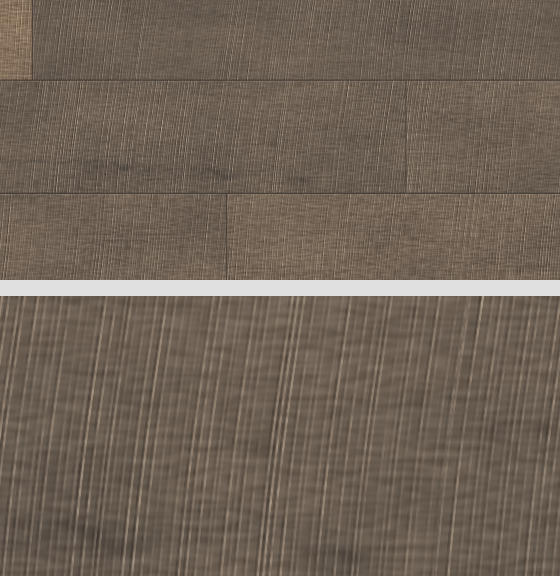
Top: the whole. Bottom: its middle third, enlarged.
Reproduce this texture procedurally as a Shadertoy shader.

```glsl
// Brown oak floor planks in three staggered rows, crossed by slanted pale saw marks.
#define ROW_HEIGHT 0.404
#define ROW_BASE 0.310
#define PLANK_LENGTH 1.975
#define JOINT_START 1.45
#define JOINT_STEP 0.64
#define SEAM_WIDTH 0.0036
#define SAW_SPACING 0.0104
#define SAW_WIDTH 0.0025
#define SAW_TILT 0.13
#define SAW_STRENGTH 0.155
#define GRAIN_STRENGTH 0.056

const vec3 DARK_WOOD = vec3(0.405, 0.359, 0.314);
const vec3 WARM_WOOD = vec3(0.530, 0.446, 0.364);
const vec3 SAW_LIGHT = vec3(1.0, 0.92, 0.82);
const vec3 SEAM_DARK = vec3(0.21, 0.185, 0.165);
const vec3 KNOT_DARK = vec3(0.23, 0.215, 0.20);

vec2 hash2(vec2 p) {
    vec3 q = fract(p.xyx * vec3(0.1031, 0.1030, 0.0973));
    q += dot(q, q.yzx + 33.33);
    return fract((q.xx + q.yz) * q.zy);
}

// Gradient noise, roughly -0.7 to 0.7
float gradientNoise(vec2 p) {
    vec2 i = floor(p), f = fract(p);
    vec2 u = f * f * f * (f * (f * 6.0 - 15.0) + 10.0);
    vec4 corner;
    for (int k = 0; k < 4; k++) {
        vec2 o = vec2(k & 1, k >> 1);
        float a = 6.2832 * hash2(i + o).x;
        corner[k] = dot(vec2(cos(a), sin(a)), f - o);
    }
    vec2 m = mix(corner.xz, corner.yw, u.x);
    return 1.4 * mix(m.x, m.y, u.y);
}

// Smooth coverage of a stripe at distance d from its centre
float stripe(float d, float width, float px) {
    float h = 0.5 * width;
    return 1.0 - smoothstep(max(0.0, h - 0.5 * px), h + 0.5 * px, abs(d));
}

// Long fibres, fine flecks and faint growth rings along the plank
float woodGrain(vec2 p) {
    float bend = gradientNoise(p * vec2(1.7, 4.0));
    float fibre = gradientNoise(p * vec2(6.0, 70.0) + bend);
    float fleck = gradientNoise(p * vec2(32.0, 135.0) + 9.0);
    float ring = sin(150.0 * p.y + 16.0 * bend) * smoothstep(0.1, 0.6, bend);
    return 0.38 * fibre + 0.85 * fleck + 0.16 * ring;
}

// Dense slanted saw marks: pale ridges with a dark side
float sawMarks(vec2 p, float tilt, float px) {
    float bow = 0.010 * gradientNoise(p * vec2(1.3, 2.0));
    float x = (p.x - tilt * p.y + bow) / SAW_SPACING;
    float total = 0.0;
    for (int k = -1; k <= 1; k++) {
        float id = floor(x) + float(k);
        vec2 rnd = hash2(vec2(id, 5.0));
        float d = (x - id - 0.15 - 0.7 * rnd.x) * SAW_SPACING;
        float wear = 0.85 + 0.50 * gradientNoise(vec2(id * 3.7, p.y * 7.0))
                   + 0.65 * gradientNoise(vec2(id * 5.3, p.y * 75.0));
        float height = mix(0.35, 1.1, rnd.y * rnd.y) * clamp(wear, 0.0, 1.3);
        total += height * (stripe(d, SAW_WIDTH, px)
                         - 0.48 * stripe(d + 1.4 * SAW_WIDTH, SAW_WIDTH, px));
    }
    float ripple = gradientNoise(vec2(x * 1.2, p.y * 4.0));
    float patches = 0.9 + 0.6 * gradientNoise(p * vec2(3.0, 2.2) + 4.0);
    return (total + 0.14 * ripple) * patches;
}

// Dark streaks drifting along the middle row, ending in a round knot
float knots(vec2 p) {
    float dark = 0.0;
    for (int k = 0; k < 4; k++) {
        float t = float(k);
        vec2 d = p - vec2(0.16 + 0.305 * t, 0.420 - 0.021 * t);
        d.y += 0.022 * gradientNoise(p * vec2(9.0, 5.0) + t);
        d.x += 0.7 * d.y;
        vec2 size = mix(vec2(0.17, 0.007), vec2(0.045, 0.027), t / 3.0);
        float ragged = 0.65 + 0.9 * gradientNoise(p * vec2(17.0, 45.0));
        dark += exp(-dot(d / size, d / size)) * clamp(ragged, 0.0, 1.0);
    }
    return min(dark, 1.0);
}

void mainImage(out vec4 fragColor, in vec2 fragCoord) {
    float px = 1.0 / iResolution.y;
    vec2 p = fragCoord * px;

    // Plank layout
    float rowPos = (p.y - ROW_BASE) / ROW_HEIGHT;
    float row = floor(rowPos);
    float along = (p.x - JOINT_START - JOINT_STEP * row) / PLANK_LENGTH;
    float col = floor(along);
    float tone = fract(0.35 - 0.2 * row + 0.1 * col);
    vec2 q = p + vec2(7.3, 3.1) * (row + 8.0) + vec2(3.7, 11.9) * (col + 5.0);

    // Wood body
    vec3 color = mix(DARK_WOOD, WARM_WOOD, tone * tone);
    float cloud = gradientNoise(q * vec2(2.2, 4.5)) + 0.35 * gradientNoise(q * vec2(7.0, 17.0));
    color += cloud * vec3(0.042, 0.034, 0.025);
    color += GRAIN_STRENGTH * (0.8 + tone) * woodGrain(q) * vec3(1.0, 0.95, 0.87);
    color = mix(color, KNOT_DARK, 0.5 * knots(p));
    color += SAW_STRENGTH * sawMarks(q, SAW_TILT - 0.04 * tone, px) * SAW_LIGHT;

    // Seams with a thin lit edge
    float dy = (rowPos - floor(rowPos + 0.5)) * ROW_HEIGHT;
    float dx = (along - floor(along + 0.5)) * PLANK_LENGTH;
    float lit = max(stripe(dy + SEAM_WIDTH, SEAM_WIDTH, px), stripe(dx - SEAM_WIDTH, SEAM_WIDTH, px));
    float seam = max(stripe(dy, SEAM_WIDTH, px), 0.85 * stripe(dx, SEAM_WIDTH, px));
    color = mix(color + 0.07 * lit, SEAM_DARK, 0.9 * seam);
    fragColor = vec4(clamp(color, 0.0, 1.0), 1.0);
}
```
